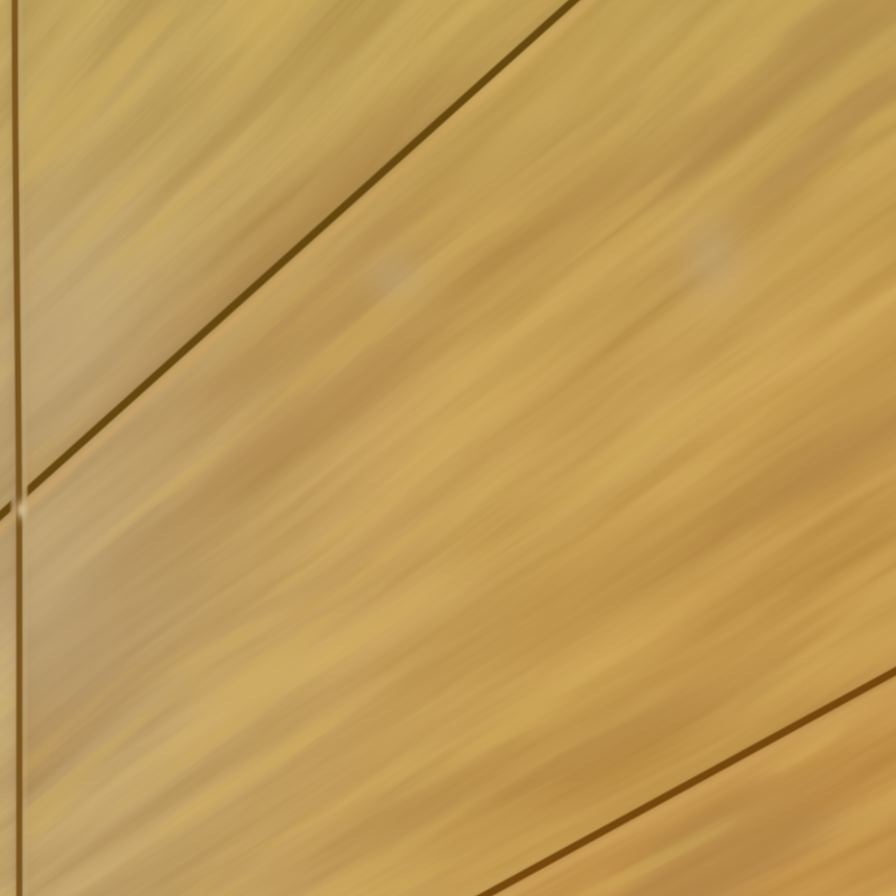
A three.js fragment shader for this texture:

```glsl
// Honey-coloured wood planks fanning out from a distant point, with dark seams and a vertical groove
varying vec2 vUv;

float hash(vec2 p) {
  return fract(sin(dot(p, vec2(127.1, 311.7))) * 4375.85);
}

float noise(vec2 p) {
  vec2 i = floor(p), f = fract(p);
  f = f * f * (3.0 - 2.0 * f);
  return mix(mix(hash(i), hash(i + vec2(1.0, 0.0)), f.x),
             mix(hash(i + vec2(0.0, 1.0)), hash(i + vec2(1.0, 1.0)), f.x), f.y);
}

float fbm(vec2 p) {
  float sum = 0.0, weight = 0.5;
  for (int i = 0; i < 4; i++) {
    sum += weight * noise(p);
    p = p * 2.03 + 17.3;
    weight *= 0.5;
  }
  return sum / 0.9375;
}

// Soft round spot, 1 at its centre
float spot(vec2 p, vec2 center, vec2 size) {
  vec2 q = (p - center) / size;
  return exp(-dot(q, q));
}

// Smooth-edged line from a distance
float line(float dist, float halfWidth) {
  return 1.0 - smoothstep(halfWidth - 0.0018, halfWidth + 0.0018, abs(dist));
}

void main() {
  vec2 uv = vUv;

  // Polar coordinates around the point where all seams meet
  vec2 fan = uv - vec2(-2.045, -1.412);
  float radius = length(fan);
  float turn = (atan(fan.y, fan.x) - 0.4999) / 0.2318;
  float plank = floor(turn);
  float seamDist = (turn - floor(turn + 0.5)) * 0.2318 * radius;

  // Vertical groove, leaning slightly towards the top
  float grooveDist = uv.x - mix(0.0215, 0.0165, smoothstep(0.35, 1.0, uv.y));
  float leftSide = step(grooveDist, 0.0);

  // Grain stretched along the planks, shifted for each one
  vec2 grain = vec2(turn * 0.7 + plank * 5.3 + leftSide * 3.7, radius);
  grain.x += 0.018 * (noise(grain * vec2(5.0, 4.0)) - 0.5);
  float bands = fbm(grain * vec2(11.0, 1.6) + 4.0) - 0.5;
  float streaks = fbm(grain * vec2(34.0, 3.2) + 31.0) - 0.5;
  float fibres = fbm(grain * vec2(110.0, 6.0) + 73.0) - 0.5;

  // Base tone: greyer at the left, olive at the top, orange at the lower right
  vec3 color = mix(vec3(0.745, 0.625, 0.41), vec3(0.765, 0.605, 0.325),
                   smoothstep(0.0, 0.65, uv.x));
  color = mix(color, vec3(0.745, 0.640, 0.340), 0.65 * smoothstep(0.5, 1.05, uv.y));
  color = mix(color, vec3(0.770, 0.580, 0.280),
              0.6 * smoothstep(0.4, 1.2, uv.x - uv.y * 0.8 + 0.3));
  color = mix(color, vec3(0.780, 0.590, 0.310), 0.6 * step(plank, -0.5));

  // Broad brownish bands, golden streaks and fine fibres
  color += vec3(0.13, 0.14, 0.10) * bands;
  color += vec3(0.10, 0.11, 0.09) * streaks;
  color += vec3(0.05, 0.055, 0.06) * fibres;
  color = mix(color, vec3(0.69, 0.53, 0.30), 0.45 * smoothstep(0.08, 0.28, -bands));
  color = mix(color, vec3(0.80, 0.66, 0.34), 0.4 * smoothstep(0.08, 0.28, streaks));

  // Pale sheen on the varnish
  float sheen = 0.45 * spot(uv, vec2(0.04, 0.31), vec2(0.12, 0.13))
              + 0.40 * spot(uv, vec2(0.06, 0.62), vec2(0.13, 0.16))
              + 0.38 * spot(uv, vec2(0.44, 0.69), vec2(0.035, 0.03))
              + 0.42 * spot(uv, vec2(0.795, 0.71), vec2(0.035, 0.045));
  color = mix(color, vec3(0.75, 0.66, 0.52), sheen);

  // Seams with a lit lower edge and a soft shadow
  float nearGroove = 1.0 - smoothstep(0.006, 0.012, abs(grooveDist));
  float seamLight = spot(vec2(seamDist, 0.0), vec2(-0.011, 0.0), vec2(0.006));
  color = mix(color, vec3(0.86, 0.68, 0.40), 0.45 * seamLight);
  color *= 1.0 - 0.12 * exp(-abs(seamDist) / 0.007);
  vec3 seamColor = mix(vec3(0.40, 0.28, 0.05), vec3(0.46, 0.28, 0.05), step(turn, 0.5));
  color = mix(color, seamColor, line(seamDist, 0.0043) * (1.0 - nearGroove));

  // Groove with a pale right edge
  color = mix(color, vec3(0.80, 0.69, 0.48), 0.4 * line(grooveDist - 0.006, 0.003));
  color *= 1.0 - 0.12 * exp(-abs(grooveDist) / 0.006);
  color = mix(color, vec3(0.47, 0.32, 0.10), 0.95 * line(grooveDist, 0.0033));

  // Chipped bright spot where seam and groove cross
  color = mix(color, vec3(0.84, 0.75, 0.58),
              0.9 * spot(uv, vec2(0.024, 0.431), vec2(0.006, 0.010)));

  gl_FragColor = vec4(clamp(color, 0.0, 1.0), 1.0);
}
```
